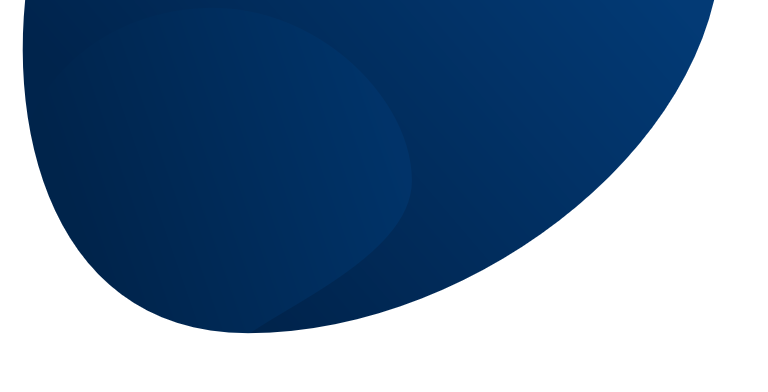
Write a Shadertoy shader that draws this background.

```glsl
// A deep navy blob hanging from the top edge over white, with a rounder, softly lit
// lobe inside it. Each outline is a closed chain of cubic Bezier curves, sampled into
// short segments for a signed distance, then filled with a linear gradient.

vec2 bezier(vec2 a, vec2 b, vec2 c, vec2 d, float t) {
    float s = 1.0 - t;
    return s * s * s * a + 3.0 * s * s * t * b + 3.0 * s * t * t * c + t * t * t * d;
}

// Folds one curve into field: x = least squared distance, y = inside/outside sign
void addCurve(inout vec2 field, vec2 p, vec2 a, vec2 b, vec2 c, vec2 d) {
    const int STEPS = 28;
    vec2 start = a;
    for (int i = 1; i <= STEPS; i++) {
        vec2 end = i == STEPS ? d : bezier(a, b, c, d, float(i) / float(STEPS));
        vec2 edge = end - start;
        vec2 toP = p - start;
        vec2 gap = toP - edge * clamp(dot(toP, edge) / dot(edge, edge), 0.0, 1.0);
        field.x = min(field.x, dot(gap, gap));

        // Each crossing of a horizontal ray flips the sign
        if ((start.y > p.y) != (end.y > p.y)) {
            float crossing = start.x + edge.x * (p.y - start.y) / edge.y;
            if (p.x < crossing) field.y = -field.y;
        }
        start = end;
    }
}

float blobDistance(vec2 p) {
    vec2 field = vec2(100.0, 1.0);
    vec2 topLeft = vec2(0.064, 1.0), bottom = vec2(0.631, 0.150), topRight = vec2(1.817, 1.0);
    addCurve(field, p, topLeft, vec2(0.025, 0.606), vec2(0.165, 0.150), bottom);
    addCurve(field, p, bottom, vec2(1.145, 0.150), vec2(1.710, 0.542), topRight);
    addCurve(field, p, topRight, vec2(1.934, 1.458), vec2(0.115, 1.458), topLeft);
    return field.y * sqrt(field.x);
}

float lobeDistance(vec2 p) {
    vec2 field = vec2(100.0, 1.0);
    vec2 left = vec2(0.051, 0.618), top = vec2(0.542, 0.980);
    vec2 right = vec2(1.048, 0.539), bottom = vec2(0.636, 0.150);
    addCurve(field, p, left, vec2(0.102, 0.835), vec2(0.305, 0.980), top);
    addCurve(field, p, top, vec2(0.814, 0.980), vec2(1.048, 0.746), right);
    addCurve(field, p, right, vec2(1.048, 0.364), vec2(0.763, 0.237), bottom);
    addCurve(field, p, bottom, vec2(0.382, -0.018), vec2(-0.051, 0.237), left);
    return field.y * sqrt(field.x);
}

// Coverage with an edge one pixel wide
float fill(float dist) {
    return clamp(0.5 - dist * iResolution.y, 0.0, 1.0);
}

void mainImage(out vec4 fragColor, in vec2 fragCoord) {
    vec2 p = fragCoord / iResolution.xy * vec2(1.954, 1.0);
    float drop = 1.0 - p.y;

    // Blob brightens towards the upper right, lobe mostly towards the right
    float blobRamp = clamp((p.x - 0.85 * drop) / 1.73, 0.0, 1.0);
    vec3 blobColor = mix(vec3(0.0, 0.140, 0.300), vec3(0.010, 0.228, 0.460), blobRamp);
    float lobeRamp = clamp((p.x - 0.35 * drop) / 0.865, 0.0, 1.0);
    vec3 lobeColor = mix(vec3(0.0, 0.140, 0.295), vec3(0.002, 0.200, 0.410), lobeRamp);

    // Lobe over blob, blob over white
    vec3 navy = mix(blobColor, lobeColor, fill(lobeDistance(p)));
    vec3 color = mix(vec3(1.0), navy, fill(blobDistance(p)));
    fragColor = vec4(color, 1.0);
}
```
